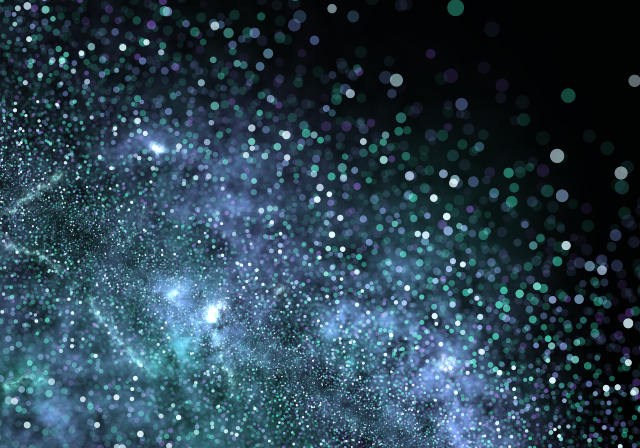
Give the GLSL for this background, as a Shadertoy shader.

```glsl
const vec3 TEAL = vec3(0.17, 0.70, 0.58);
const vec3 BLUE = vec3(0.48, 0.58, 0.92);
const vec3 VIOLET = vec3(0.34, 0.20, 0.54);
const vec3 ICE = vec3(0.86, 0.97, 1.0);
const vec3 HAZE_TEAL = vec3(0.13, 0.30, 0.31);
const vec3 HAZE_BLUE = vec3(0.26, 0.32, 0.48);
const vec3 NIGHT = vec3(0.004, 0.006, 0.008);
const vec2 FOCUS = vec2(0.465, 0.294);      // a point on the sharp band
const vec2 FOCUS_NORMAL = vec2(0.54, 0.84); // direction in which blur grows
const float MIN_RADIUS = 0.0014;
const float BLUR_GROWTH = 0.0185;
const float CELL_PER_RADIUS = 3.0;
const float SMALLEST_CELL = 0.0055;
const float LEVEL_RATIO = 1.5;
const int LEVELS = 7;
// Centre, radius, strength; negative strength is teal, positive is blue.
const vec4 CLOUDS[12] = vec4[12](
    vec4(0.48, 0.27, 0.085, 0.50), vec4(0.39, 0.35, 0.050, 0.40),
    vec4(0.33, 0.67, 0.060, 0.42), vec4(0.50, 0.62, 0.130, 0.26),
    vec4(0.76, 0.29, 0.055, 0.55), vec4(0.79, 0.22, 0.045, -0.40),
    vec4(0.95, 0.20, 0.130, 0.42), vec4(0.40, 0.20, 0.060, -0.45),
    vec4(0.11, 0.08, 0.060, 0.30), vec4(1.05, 0.04, 0.100, 0.38),
    vec4(0.05, 0.15, 0.050, -0.36), vec4(0.88, 0.36, 0.130, 0.24));
const vec4 WASHES[6] = vec4[6](
    vec4(0.64, 0.50, 0.200, 0.13), vec4(0.98, 0.48, 0.200, -0.16),
    vec4(0.30, 0.22, 0.220, -0.13), vec4(0.12, 0.14, 0.200, 0.12),
    vec4(0.36, 0.60, 0.180, 0.10), vec4(0.50, 0.02, 0.140, -0.16));
// Centre, radius, strength of the small white cores.
const vec4 CORES[5] = vec4[5](
    vec4(0.483, 0.305, 0.024, 0.80), vec4(0.342, 0.671, 0.012, 0.90),
    vec4(0.632, 0.346, 0.012, 0.55), vec4(1.000, 0.190, 0.020, 0.65),
    vec4(0.390, 0.352, 0.020, 0.40));
// Start and end of the bright dust trails.
const vec4 TRAILS[5] = vec4[5](
    vec4(0.20, 0.33, 0.33, 0.18), vec4(0.00, 0.14, 0.09, 0.16), vec4(0.00, 0.47, 0.12, 0.40),
    vec4(0.00, 0.51, 0.13, 0.61), vec4(0.48, 0.30, 0.51, 0.14));

vec3 hash3(vec3 p) {
    p = fract(p * vec3(0.1031, 0.1030, 0.0973));
    p += dot(p, p.yxz + 33.33);
    return fract((p.xxy + p.yxx) * p.zyx);
}
// Layered, turned sines: soft values from 0 to 1.
float softNoise(vec2 p) {
    float sum = 0.5, amp = 0.30;
    for (int i = 0; i < 5; i++, amp *= 0.70) {
        p = mat2(1.35, 1.15, -1.15, 1.35) * p + 1.7;
        sum += amp * sin(p.x + 1.4 * sin(p.y * 0.8)) * cos(p.y + sin(p.x * 0.7));
    }
    return clamp(sum, 0.0, 1.0);
}
float bump(vec2 p, vec2 centre, float radius) {
    vec2 q = (p - centre) / radius;
    return exp(-dot(q, q));
}
float segmentDistance(vec2 p, vec2 a, vec2 b) {
    vec2 pa = p - a, ba = b - a;
    return length(pa - ba * clamp(dot(pa, ba) / dot(ba, ba), 0.0, 1.0));
}
vec3 cloud(vec2 p, vec4 c) { return (c.w < 0.0 ? TEAL : BLUE) * abs(c.w) * bump(p, c.xy, c.z); }
float depthAt(vec2 p) { return dot(p - FOCUS, FOCUS_NORMAL); }
float blurAt(vec2 p) { return MIN_RADIUS + BLUR_GROWTH * abs(depthAt(p)); }
float levelAt(vec2 p) { return log(blurAt(p) * CELL_PER_RADIUS / SMALLEST_CELL) / log(LEVEL_RATIO); }

// Diffuse haze with its cores, trails and filaments.
vec3 nebula(vec2 p) {
    float depth = depthAt(p), reach = max(depth, 0.0) / 0.42;
    float n = softNoise(p * 6.0), fine = softNoise(p * 17.0 + 4.0);
    float veil = exp(-reach * reach) * (1.0 - smoothstep(1.05, 1.40, p.x));
    veil *= 1.0 - 0.50 * bump(p, vec2(0.02, 0.82), 0.30);
    veil *= 1.0 - 0.35 * bump(p, vec2(0.16, 0.48), 0.14);
    vec3 col = NIGHT + mix(HAZE_TEAL, HAZE_BLUE, n) * veil * (0.30 + 0.80 * fine);
    vec2 warped = p + 0.03 * (vec2(n, fine) - 0.5);
    for (int i = 0; i < 12; i++) col += cloud(warped, CLOUDS[i]) * (0.20 + 1.2 * fine);
    for (int i = 0; i < 6; i++) col += cloud(warped, WASHES[i]) * (0.35 + 1.1 * n);
    float grain = softNoise(p * 70.0);
    for (int i = 0; i < 5; i++) {
        vec4 c = CORES[i], t = TRAILS[i];
        col += ICE * c.w * bump(warped, c.xy, c.z) * (0.25 + 1.4 * grain);
        col += mix(TEAL, ICE, 0.6) * exp(-segmentDistance(warped, t.xy, t.zw) / 0.007) * 0.8 * grain;
    }
    float band = exp(-depth * depth / 0.016) * (1.0 - smoothstep(0.55, 0.9, p.x));
    for (int i = 0; i < 3; i++) {
        float strand = abs(softNoise(p * (5.0 + 3.0 * float(i)) + n * 1.5 + float(i) * 8.0) - 0.5);
        col += mix(TEAL, ICE, 0.5) * exp(-strand * 50.0) * band * 0.34 * grain;
    }
    return col;
}

// Discs scattered on grids whose cells grow with the blur.
vec3 addDiscs(vec3 col, vec2 p, float pixel) {
    float here = levelAt(p);
    for (int k = 0; k < LEVELS * 2; k++) {
        float level = float(k / 2), shift = float(k) * 0.37;
        if (abs(level - here) > 2.2) continue;
        float cell = SMALLEST_CELL * pow(LEVEL_RATIO, level);
        for (int j = 0; j < 9; j++) {
            vec2 id = floor(p / cell + shift) + vec2(j % 3, j / 3) - 1.0;
            vec3 h = hash3(vec3(id + 50.0, float(k) * 7.0 + 3.0));
            vec3 g = hash3(vec3(id + 211.0, float(k) * 5.0 + 19.0));
            vec2 centre = (id + h.xy - shift) * cell;
            float depth = depthAt(centre), density = 1.0 - smoothstep(0.35, 0.98, depth);
            if (h.z > (1.0 - abs(level - levelAt(centre))) * density) continue;
            float radius = blurAt(centre) * (0.68 + 0.4 * g.x);
            float disc = 1.0 - smoothstep(radius - 0.6 * pixel, radius + 0.6 * pixel, length(p - centre));
            float crowd = 0.85 + 0.7 * bump(centre, vec2(0.90, 0.20), 0.26) + 0.25 * exp(-depth * depth / 0.03);
            float shine = pow(g.y, 4.0);
            float light = (0.13 + 0.95 * shine) * crowd * mix(0.5, 1.0, density);
            vec3 tint = g.z < 0.15 ? VIOLET : mix(TEAL, BLUE, smoothstep(0.35, 0.85, g.z));
            tint = mix(tint, ICE, smoothstep(0.55, 0.95, shine) * smoothstep(0.2, 0.5, g.z));
            col += tint * min(light, 1.0) * disc * (1.0 - col);
        }
    }
    return col;
}

void mainImage(out vec4 fragColor, in vec2 fragCoord) {
    vec2 p = fragCoord / iResolution.y;
    fragColor = vec4(addDiscs(clamp(nebula(p), 0.0, 1.0), p, 1.0 / iResolution.y), 1.0);
}
```
